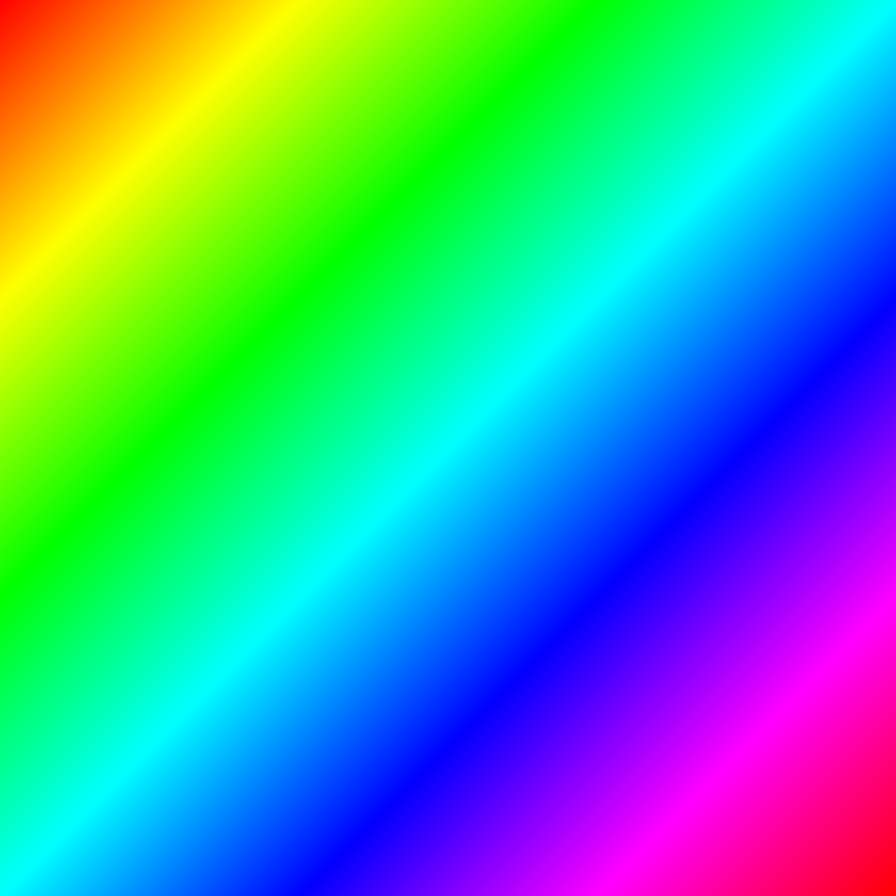
Reproduce this background procedurally as a WebGL 2 fragment shader.

```glsl
#version 300 es
precision highp float;
// Draws a full rainbow sweep running diagonally from the top left to the bottom right.

uniform vec2 u_resolution;
out vec4 fragColor;

// Fully saturated colour for a hue in 0..1: red, yellow, green, cyan, blue, magenta, red
vec3 hueToRgb(float hue) {
    vec3 channelPhase = vec3(0.0, 2.0, 1.0) / 3.0;
    vec3 wheel = abs(fract(hue + channelPhase.xzy.xzy) * 6.0 - 3.0);
    return clamp(wheel - 1.0, 0.0, 1.0);
}

// Progress along the falling diagonal: 0 at the top left, 1 at the bottom right
float diagonalProgress(vec2 uv) {
    return 0.5 * (uv.x + 1.0 - uv.y);
}

void main() {
    vec2 uv = gl_FragCoord.xy / u_resolution;
    fragColor = vec4(hueToRgb(diagonalProgress(uv)), 1.0);
}
```
